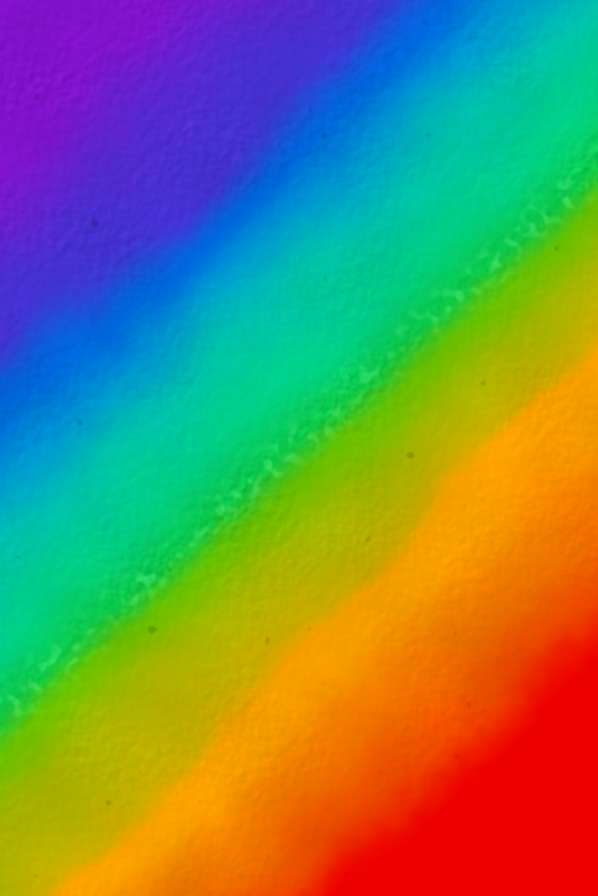
This background is drawn by a Shadertoy shader. Its source:

```glsl
// Diagonal rainbow painted on rough plaster: one slanted coordinate, bent by
// gradient noise, runs through a chain of colour blends from violet to red.
// A fine noise height field, lit from the upper left, gives the grain.

vec2 hashGradient(vec2 cell) {
    vec2 q = vec2(dot(cell, vec2(127.1, 311.7)), dot(cell, vec2(269.5, 183.3)));
    return 2.0 * fract(sin(q) * 43758.55) - 1.0;
}

float gradientNoise(vec2 p) {
    vec2 i = floor(p), f = fract(p);
    vec2 u = f * f * f * (f * (f * 6.0 - 15.0) + 10.0);
    float a = dot(hashGradient(i), f);
    float b = dot(hashGradient(i + vec2(1, 0)), f - vec2(1, 0));
    float c = dot(hashGradient(i + vec2(0, 1)), f - vec2(0, 1));
    float d = dot(hashGradient(i + vec2(1, 1)), f - vec2(1, 1));
    return mix(mix(a, b, u.x), mix(c, d, u.x), u.y);
}

float fbm(vec2 p) {
    float sum = 0.0, amp = 0.5;
    for (int k = 0; k < 4; k++) {
        sum += amp * gradientNoise(p);
        p = mat2(1.6, 1.2, -1.2, 1.6) * p + 7.3;
        amp *= 0.5;
    }
    return sum;
}

float bump(float x, float center, float width) {
    float t = (x - center) / width;
    return exp(-t * t);
}

float plasterHeight(vec2 p) {
    return gradientNoise(p * vec2(95.0, 80.0)) + 0.5 * gradientNoise(p * 170.0 + 5.0);
}

vec3 rainbow(float s) {
    vec3 c = vec3(0.51, 0.07, 0.80);                                 // violet
    c = mix(c, vec3(0.27, 0.19, 0.82), smoothstep(0.15, 0.36, s));   // indigo
    c = mix(c, vec3(0.00, 0.40, 0.86), smoothstep(0.36, 0.46, s));   // blue
    c = mix(c, vec3(0.00, 0.58, 0.82), smoothstep(0.45, 0.54, s));   // azure
    c = mix(c, vec3(0.00, 0.76, 0.67), smoothstep(0.51, 0.63, s));   // turquoise
    c = mix(c, vec3(0.00, 0.81, 0.53), smoothstep(0.60, 0.73, s));   // mint
    c = mix(c, vec3(0.04, 0.78, 0.28), smoothstep(0.71, 0.81, s));   // green
    c = mix(c, vec3(0.40, 0.75, 0.00), smoothstep(0.79, 0.85, s));   // lime
    c = mix(c, vec3(0.66, 0.70, 0.00), smoothstep(0.83, 0.93, s));   // olive
    c = mix(c, vec3(0.79, 0.67, 0.00), smoothstep(0.91, 1.02, s));   // mustard
    c = mix(c, vec3(0.97, 0.63, 0.00), smoothstep(1.00, 1.05, s));   // amber
    c = mix(c, vec3(0.93, 0.46, 0.00), smoothstep(1.07, 1.19, s));   // tangerine
    c = mix(c, vec3(0.92, 0.29, 0.00), smoothstep(1.17, 1.29, s));   // vermilion
    return mix(c, vec3(0.93, 0.00, 0.00), smoothstep(1.27, 1.36, s)); // red
}

void mainImage(out vec4 fragColor, in vec2 fragCoord) {
    vec2 p = fragCoord / iResolution.y;

    // Slanted coordinate: 0 at the top left, growing toward the lower right
    float slant = 1.0 - p.y + 0.92 * p.x;
    float ridge = bump(slant, 0.80, 0.028);

    // Bend the blue band, tilt the amber edge, then roughen all but the ridge
    float s = slant;
    s -= 0.045 * bump(slant, 0.42, 0.12) * bump(p.x, 0.24, 0.14);
    s += 0.16 * (p.x - 0.36) * bump(slant, 1.02, 0.07);
    s += 0.09 * fbm(p * 6.0 + 2.0) * (1.0 - 0.8 * bump(slant, 0.81, 0.09));
    s += 0.008 * gradientNoise(p * 55.0);

    vec3 color = rainbow(s);

    // Soft clouds of thicker and thinner paint
    float painted = 1.0 - smoothstep(1.26, 1.36, s);
    color *= 1.0 + 0.12 * painted * fbm(p * 8.0 + 11.0);

    // Plaster relief, strongest on the green ridge and the violet corner
    float relief = plasterHeight(p) - plasterHeight(p + vec2(-0.0025, 0.003));
    float patches = 0.6 + 0.8 * smoothstep(-0.25, 0.35, gradientNoise(p * 9.0));
    float grain = 0.035 + 0.055 * ridge + 0.035 * (1.0 - smoothstep(0.2, 0.5, s));
    grain *= mix(0.15, 1.0, painted) * patches;
    color += relief * grain * (0.35 + color);

    // Pale flecks along the ridge and sparse dark pits
    float fleck = smoothstep(0.0, 0.35, gradientNoise(p * 75.0 + 3.0));
    color += 0.14 * ridge * fleck * vec3(0.9, 0.5, 0.7);
    float pit = smoothstep(0.42, 0.6, gradientNoise(p * 62.0 + 19.0));
    color *= 1.0 - 0.14 * pit * painted;

    fragColor = vec4(clamp(color, 0.0, 1.0), 1.0);
}
```
